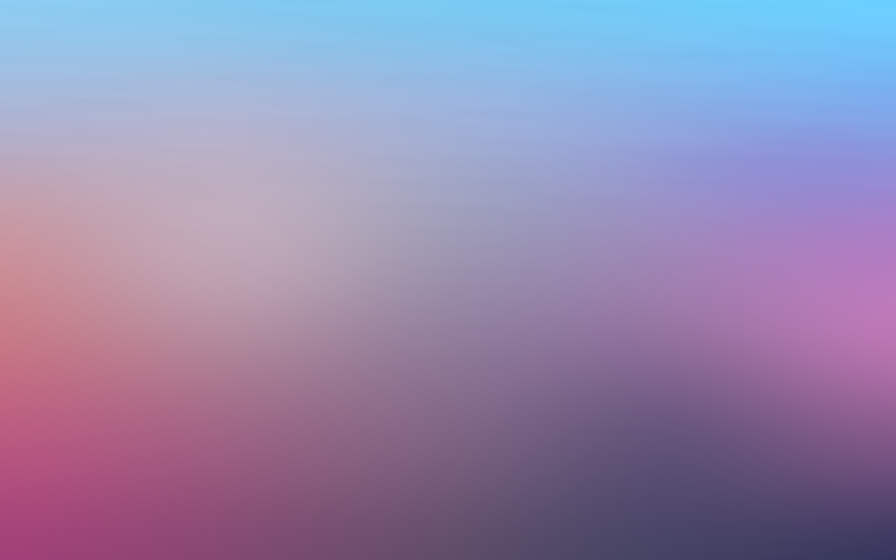
Write a Shadertoy shader that draws this background.

```glsl
// A soft dusk sky: cyan above, rose at lower left, pink at right, navy below.
// Three vertical colour ramps are joined by a smooth spline, then tinted by
// elliptical glows and a trace of stretched noise that suggests thin haze.

const int STOPS = 6;

// Ramps, evenly spaced from the bottom edge to the top edge
const vec3 LEFT_RAMP[STOPS] = vec3[STOPS](
    vec3(0.63, 0.25, 0.47), vec3(0.72, 0.34, 0.50), vec3(0.78, 0.47, 0.52),
    vec3(0.78, 0.59, 0.63), vec3(0.67, 0.71, 0.83), vec3(0.55, 0.80, 0.95));
const vec3 MIDDLE_RAMP[STOPS] = vec3[STOPS](
    vec3(0.38, 0.30, 0.41), vec3(0.50, 0.39, 0.51), vec3(0.57, 0.49, 0.61),
    vec3(0.61, 0.61, 0.72), vec3(0.61, 0.70, 0.86), vec3(0.47, 0.79, 0.95));
const vec3 RIGHT_RAMP[STOPS] = vec3[STOPS](
    vec3(0.21, 0.21, 0.36), vec3(0.50, 0.34, 0.53), vec3(0.74, 0.47, 0.71),
    vec3(0.66, 0.50, 0.78), vec3(0.50, 0.66, 0.92), vec3(0.42, 0.82, 1.00));

// Glows: colour, centre, radii and strength
const vec3 MAUVE = vec3(0.80, 0.72, 0.78);
const vec2 MAUVE_CENTRE = vec2(0.26, 0.59);
const vec2 MAUVE_RADII = vec2(0.18, 0.22);
const float MAUVE_STRENGTH = 0.58;

const vec3 SLATE = vec3(0.24, 0.26, 0.40);
const vec2 SLATE_CENTRE = vec2(0.74, 0.14);
const vec2 SLATE_RADII = vec2(0.17, 0.25);
const float SLATE_STRENGTH = 0.45;

const vec3 VIOLET = vec3(0.53, 0.52, 0.83);
const vec2 VIOLET_CENTRE = vec2(0.88, 0.69);
const vec2 VIOLET_RADII = vec2(0.16, 0.07);
const float VIOLET_STRENGTH = 0.40;

const vec2 HAZE_SCALE = vec2(9.0, 75.0);
const float HAZE_SLANT = 0.08;
const float HAZE_STRENGTH = 0.012;

// Catmull-Rom curve from b to c
vec3 spline(vec3 a, vec3 b, vec3 c, vec3 d, float t) {
    return b + 0.5 * t * (c - a + t * (2.0 * a - 5.0 * b + 4.0 * c - d
           + t * (3.0 * (b - c) + d - a)));
}

vec3 ramp(vec3 stops[STOPS], float height) {
    float position = clamp(height, 0.0, 1.0) * float(STOPS - 1);
    int i = min(int(position), STOPS - 2);
    return spline(stops[max(i - 1, 0)], stops[i], stops[i + 1],
                  stops[min(i + 2, STOPS - 1)], position - float(i));
}

float glow(vec2 uv, vec2 centre, vec2 radii) {
    vec2 offset = (uv - centre) / radii;
    return exp(-dot(offset, offset));
}

// Sine-free hash and value noise
float hash(vec2 cell) {
    vec3 p = fract(cell.xyx * 0.1031);
    p += dot(p, p.yzx + 33.33);
    return fract((p.x + p.y) * p.z);
}

float noise(vec2 p) {
    vec2 cell = floor(p);
    vec2 f = fract(p);
    f = f * f * (3.0 - 2.0 * f);
    return mix(mix(hash(cell), hash(cell + vec2(1, 0)), f.x),
               mix(hash(cell + vec2(0, 1)), hash(cell + vec2(1, 1)), f.x), f.y);
}

void mainImage(out vec4 fragColor, in vec2 fragCoord) {
    vec2 uv = fragCoord / iResolution.xy;

    // Join the ramps from left to right
    vec3 left = ramp(LEFT_RAMP, uv.y);
    vec3 middle = ramp(MIDDLE_RAMP, uv.y);
    vec3 right = ramp(RIGHT_RAMP, uv.y);
    vec3 color = uv.x < 0.5
        ? spline(left, left, middle, right, uv.x * 2.0)
        : spline(left, middle, right, right, uv.x * 2.0 - 1.0);

    // Tint with the glows
    color = mix(color, MAUVE, MAUVE_STRENGTH * glow(uv, MAUVE_CENTRE, MAUVE_RADII));
    color = mix(color, SLATE, SLATE_STRENGTH * glow(uv, SLATE_CENTRE, SLATE_RADII));
    color = mix(color, VIOLET, VIOLET_STRENGTH * glow(uv, VIOLET_CENTRE, VIOLET_RADII));

    // Thin haze, strongest in the upper sky
    vec2 hazePoint = vec2(uv.x, uv.y + HAZE_SLANT * uv.x) * HAZE_SCALE;
    float haze = (noise(hazePoint) - 0.5) * smoothstep(0.4, 0.8, uv.y);
    color += HAZE_STRENGTH * haze;

    fragColor = vec4(clamp(color, 0.0, 1.0), 1.0);
}
```
